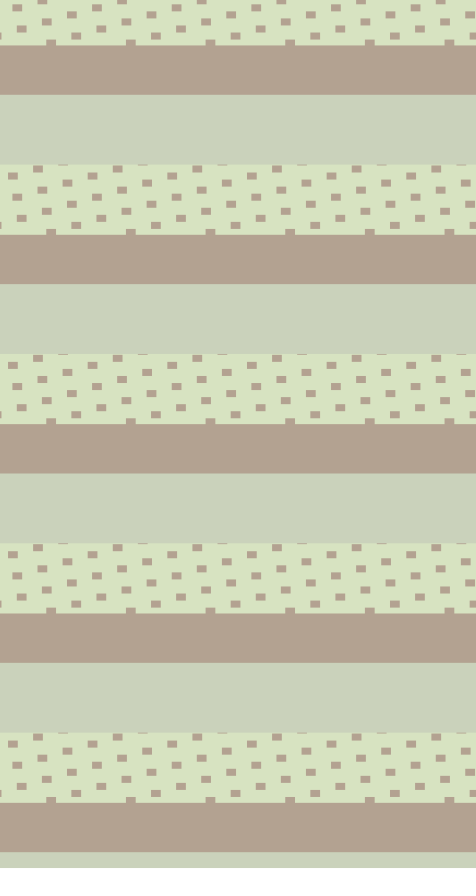
Give the GLSL for this pattern, as a Shadertoy shader.

```glsl
// Horizontal stripes in taupe, sage and pale green, above a white footer.
// The pale stripe carries a slanted lattice of small taupe rectangles, each
// row stepped sideways; every edge is smoothed by its pixel coverage.

// All lengths are fractions of the canvas height, measured from the top left.
#define PERIOD       0.21133              // height of one stripe group
#define TAUPE_TOP    0.0507               // top of the first taupe stripe
#define TAUPE_HEIGHT 0.0551
#define PALE_HEIGHT  0.0783
#define FOOTER_TOP   0.9688
#define DOT_SIZE     vec2(0.0109, 0.00787)
#define DOT_SPACING  0.0889               // distance between dots in a row
#define ROW_SHIFT    0.0280               // leftward step from row to row
#define DOT_ORIGIN   vec2(0.0704, -0.0030) // centre of row 0 in the stripe

const vec3 SAGE  = vec3(0.792, 0.825, 0.733);
const vec3 PALE  = vec3(0.845, 0.890, 0.757);
const vec3 TAUPE = vec3(0.702, 0.637, 0.569);
const vec3 WHITE = vec3(1.0);

// Smoothed step, one pixel wide.
float edge(float start, float x, float pixel) {
    return clamp((x - start) / pixel + 0.5, 0.0, 1.0);
}

// Coverage of the interval from start to end.
float band(float start, float end, float x, float pixel) {
    return edge(start, x, pixel) - edge(end, x, pixel);
}

// Wraps x into the range -period/2 .. period/2.
float wrapCentred(float x, float period) {
    return mod(x + 0.5 * period, period) - 0.5 * period;
}

// Coverage of the slanted dots; p is relative to the top of a pale stripe.
float dots(vec2 p, float pixel) {
    vec2 halfSize = 0.5 * DOT_SIZE;
    float nearestRow = round((p.y - DOT_ORIGIN.y) / DOT_SIZE.y);
    float coverage = 0.0;
    for (int i = -1; i <= 1; i++) {
        float row = nearestRow + float(i);
        float x = wrapCentred(p.x - DOT_ORIGIN.x + row * ROW_SHIFT, DOT_SPACING);
        float y = p.y - DOT_ORIGIN.y - row * DOT_SIZE.y;
        coverage += band(-halfSize.x, halfSize.x, x, pixel)
                  * band(-halfSize.y, halfSize.y, y, pixel);
    }
    return min(coverage, 1.0);
}

void mainImage(out vec4 fragColor, in vec2 fragCoord) {
    float pixel = 1.0 / iResolution.y;
    vec2 p = vec2(fragCoord.x, iResolution.y - fragCoord.y) * pixel;

    // Stripes: zero lies where pale meets taupe, and the wrap falls in sage.
    float y = wrapCentred(p.y - TAUPE_TOP, PERIOD);
    float pale = band(-PALE_HEIGHT, 0.0, y, pixel);
    float taupe = band(0.0, TAUPE_HEIGHT, y, pixel);

    // Dotted cloth
    vec3 dotted = mix(PALE, TAUPE, dots(vec2(p.x, y + PALE_HEIGHT), pixel));
    vec3 color = SAGE * (1.0 - pale - taupe) + dotted * pale + TAUPE * taupe;

    // Footer
    color = mix(color, WHITE, edge(FOOTER_TOP, p.y, pixel));
    fragColor = vec4(color, 1.0);
}
```
